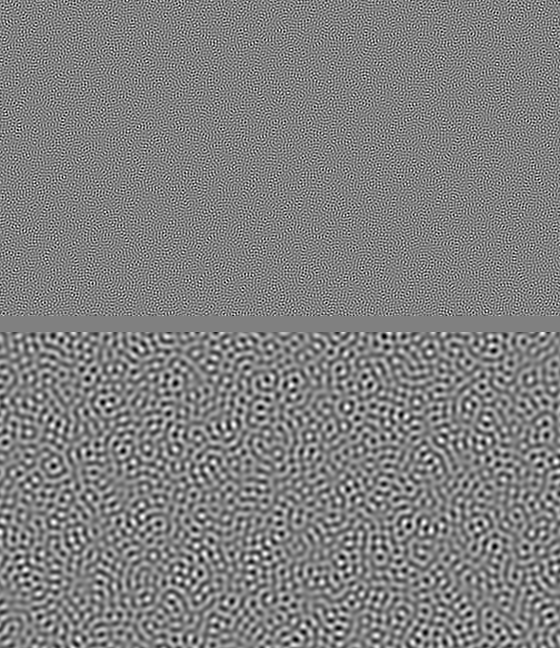
Top, the full canvas; bottom, a detail of the centre.
This texture is drawn by a Shadertoy shader. Its source:

```glsl
// Sine-free hash: one seed to three values in 0..1
vec3 hash31(float seed) {
    vec3 p = fract(seed * vec3(0.1031, 0.1030, 0.0973));
    p += dot(p, p.yzx + 33.33);
    return fract((p.xxy + p.yzz) * p.zyx);
}

// Sum of plane waves of similar length in all directions, with unit variance
float waveField(vec2 p) {
    const int WAVES = 72;
    float sum = 0.0;
    for (int i = 0; i < WAVES; i++) {
        vec3 rnd = hash31(float(i) * 7.31 + 3.7);
        float angle = 3.14159 * (float(i) + rnd.x) / float(WAVES);
        float cycles = mix(87.0, 113.0, rnd.y);
        float phase = dot(p, vec2(cos(angle), sin(angle))) * cycles + rnd.z;
        sum += cos(6.28319 * fract(phase));
    }
    return sum / sqrt(0.5 * float(WAVES));
}

void mainImage(out vec4 fragColor, in vec2 fragCoord) {
    vec2 uv = fragCoord / iResolution.y;

    // Grey level around the middle tone
    float grey = 0.503 + 0.14 * waveField(uv);
    fragColor = vec4(vec3(clamp(grey, 0.0, 1.0)), 1.0);
}
```
